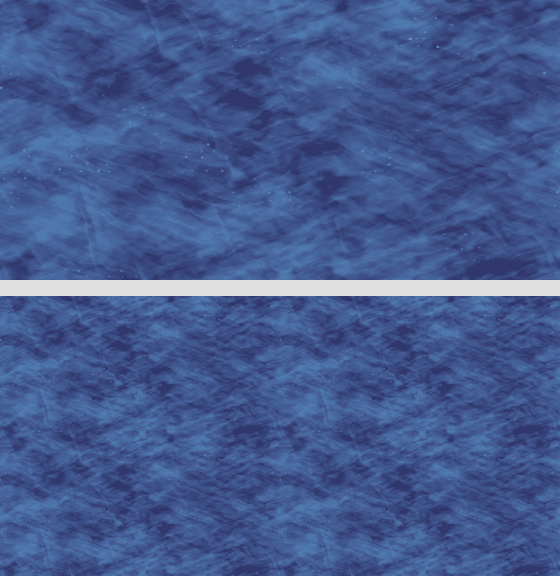
Top: one tile. Bottom: repeated 2 by 2.
A Shadertoy shader for this texture:

```glsl
const vec3 SHADES[5] = vec3[5](
    vec3(0.20, 0.24, 0.45), vec3(0.23, 0.30, 0.52), vec3(0.26, 0.35, 0.57),
    vec3(0.28, 0.40, 0.62), vec3(0.30, 0.45, 0.66));
const vec3 SPECK_COLOR = vec3(0.40, 0.63, 0.78);
const float MEAN_SHADE = 1.86;
const float CLOUD_GAIN = 8.6;
const float STREAK_GAIN = 4.6;
const float GRIT_GAIN = 3.4;
const float THREAD_GAIN = 0.65;
const float VEIN_GAIN = 1.3;
const float SCRATCH_GAIN = 0.9;
const float ROUGHNESS = 0.67;
const vec2 BEND_CELLS = vec2(14.0, 9.0);
const vec2 CLOUD_CELLS = vec2(7.0, 6.0);
const vec2 STREAK_CELLS = vec2(22.0, 9.0);
const vec2 GRIT_CELLS = vec2(36.0, 34.0);
const vec2 THREAD_CELLS = vec2(8.0, 9.0);
const vec2 VEIN_CELLS = vec2(10.0, 5.0);
const vec2 SCRATCH_CELLS = vec2(24.0, 12.0);
const vec2 SPECK_CELLS = vec2(80.0, 40.0);
const float CRACK_SHARE = 0.45;
const float SPECK_SHARE = 0.3;

float hash(vec2 p) {
    return fract(sin(dot(p, vec2(127.1, 311.7))) * 43758.5453);
}

vec2 wrapCell(vec2 cell, vec2 cells) {
    return floor(mod(cell + 0.5, cells));
}

// Value noise that repeats over the unit square
float noise(vec2 q, vec2 cells, float seed) {
    vec2 p = q * cells;
    vec2 i = floor(p);
    vec2 f = p - i;
    f = f * f * (3.0 - 2.0 * f);
    vec2 a = wrapCell(i, cells) + seed;
    vec2 b = wrapCell(i + 1.0, cells) + seed;
    return mix(mix(hash(a), hash(vec2(b.x, a.y)), f.x),
               mix(hash(vec2(a.x, b.y)), hash(b), f.x), f.y);
}

float fbm(vec2 q, vec2 cells, int octaves, float seed) {
    float sum = 0.0;
    float total = 0.0;
    float amp = 1.0;
    for (int k = 0; k < octaves; k++) {
        sum += amp * noise(q, cells, seed + float(k) * 7.3);
        total += amp;
        cells *= 2.0;
        amp *= ROUGHNESS;
    }
    return sum / total - 0.5;
}

// Thin bright lines along the middle level of the noise
float threads(vec2 q, float seed) {
    float ridge = 1.0 - abs(2.0 * noise(q, THREAD_CELLS, seed) - 1.0);
    return smoothstep(0.88, 0.98, ridge);
}

// Scattered straight cracks: one crisp side, one fading side
float cracks(vec2 uv, vec2 cells, vec2 angles, float width, float seed) {
    vec2 p = uv * cells;
    vec2 home = floor(p);
    float edge = 0.004 * cells.y;
    float glow = 0.0;
    for (int y = -1; y <= 1; y++)
    for (int x = -1; x <= 1; x++) {
        vec2 cell = home + vec2(x, y);
        vec2 id = wrapCell(cell, cells) + seed;
        vec2 center = cell + vec2(hash(id), hash(id + 17.0));
        float angle = mix(angles.x, angles.y, hash(id + 31.0));
        float halfLength = mix(0.3, 0.9, hash(id + 47.0));
        float band = width * mix(0.35, 1.0, hash(id + 59.0));
        vec2 along = vec2(cos(angle), sin(angle));
        vec2 d = p - center;
        float across = dot(d, vec2(-along.y, along.x));
        float tip = 1.0 - smoothstep(0.65, 1.0, abs(dot(d, along)) / halfLength);
        float profile = smoothstep(0.0, edge, across) * (1.0 - smoothstep(0.3, 1.0, across / band));
        float keep = step(hash(id + 71.0), CRACK_SHARE);
        glow = max(glow, keep * tip * profile * mix(0.4, 1.0, hash(id + 83.0)));
    }
    return glow;
}

// Small pale grains
float specks(vec2 uv) {
    vec2 p = uv * SPECK_CELLS;
    vec2 cell = floor(p);
    vec2 id = wrapCell(cell, SPECK_CELLS) + 5.1;
    vec2 center = cell + mix(vec2(0.35), vec2(0.65), vec2(hash(id), hash(id + 13.0)));
    float size = hash(id + 29.0);
    float radius = mix(0.08, 0.26, size * size);
    float dist = length((p - center) * vec2(0.85, 1.1));
    float keep = step(hash(id + 41.0), SPECK_SHARE);
    return keep * (1.0 - smoothstep(radius * 0.5, radius + 0.08, dist)) * mix(0.2, 1.0, hash(id + 53.0));
}

vec3 palette(float t) {
    t = clamp(t, -0.4, 4.6);
    int i = int(clamp(floor(t), 0.0, 3.0));
    return mix(SHADES[i], SHADES[i + 1], t - float(i));
}

void mainImage(out vec4 fragColor, in vec2 fragCoord) {
    vec2 uv = fragCoord / iResolution.xy;
    vec2 bend = vec2(fbm(uv, BEND_CELLS, 4, 11.0), fbm(uv, BEND_CELLS, 4, 23.0));
    vec2 w = uv + bend * vec2(0.03, 0.035);

    // Whole-number shears tilt the streaks and still tile
    vec2 rising = vec2(w.x - w.y, 2.0 * w.y - w.x);
    vec2 falling = vec2(w.x + w.y, 2.0 * w.y + w.x);
    float rough = smoothstep(0.25, 0.7, noise(uv, vec2(6.0, 4.0), 37.0));

    float shade = MEAN_SHADE + CLOUD_GAIN * fbm(uv + bend * vec2(0.08, 0.12), CLOUD_CELLS, 5, 1.0);
    shade += STREAK_GAIN * mix(0.3, 1.1, rough) * fbm(rising, STREAK_CELLS, 4, 43.0);
    shade += STREAK_GAIN * mix(1.0, 0.4, rough) * fbm(falling, STREAK_CELLS, 4, 61.0);
    shade += GRIT_GAIN * mix(0.6, 1.1, rough) * fbm(w, GRIT_CELLS, 2, 103.0);
    shade += THREAD_GAIN * (rough * threads(rising, 73.0) + (1.0 - rough) * threads(falling, 89.0) - 0.15);

    // Long steep veins and short scratches
    vec2 kinked = uv + bend * vec2(0.02, 0.04);
    shade += VEIN_GAIN * cracks(kinked, VEIN_CELLS, vec2(-1.4, -0.75), 0.2, 3.7);
    shade += SCRATCH_GAIN * cracks(kinked, SCRATCH_CELLS, vec2(-1.1, 0.7), 0.35, 9.2);

    // Grains gather in patches
    float cluster = smoothstep(0.55, 0.9, noise(uv, vec2(12.0, 7.0), 97.0));
    float grain = specks(uv + bend * 0.02) * cluster;
    fragColor = vec4(mix(palette(shade), SPECK_COLOR, 0.8 * grain), 1.0);
}
```
